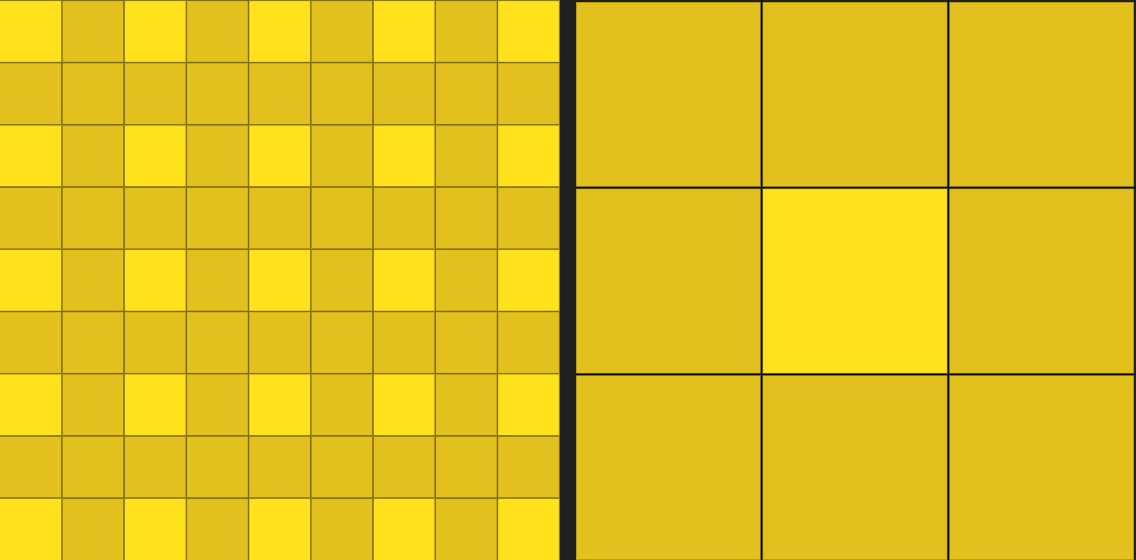
Left: the whole. Right: its middle third, enlarged.
A Shadertoy shader for this pattern:

```glsl
// Yellow gingham check: a nine by nine grid of flat squares with thin dark rules.
// Squares are bright where an even column crosses an even row; each cell
// carries a rule just inside its right and top edges, filtered analytically.

const float CELLS = 9.0;          // squares across and down
const float RULE_WIDTH = 0.011;   // in cells
const float RULE_SOFTNESS = 1.1;  // filter radius, in pixels

const vec3 BRIGHT_YELLOW = vec3(1.0, 0.882, 0.11);
const vec3 DEEP_YELLOW = vec3(0.886, 0.755, 0.118);
const vec3 RULE_COLOR = vec3(0.0);

// 1 inside every even band along one axis, 0 inside the odd ones
float evenBand(float u, float pixel) {
    float fromCenter = abs(mod(u + 0.5, 2.0) - 1.0);
    return clamp((0.5 - fromCenter) / pixel + 0.5, 0.0, 1.0);
}

// Filtered coverage of the rule at the far edge of each cell
float ruleCoverage(float u, float width, float pixel) {
    float fromCenter = fract(u + 0.5 * width + 0.5) - 0.5;
    float radius = RULE_SOFTNESS * pixel;
    float coverage = smoothstep(-radius, radius, fromCenter + 0.5 * width)
                   - smoothstep(-radius, radius, fromCenter - 0.5 * width);
    return coverage * step(0.5, u);  // no rule at the near canvas edge
}

void mainImage(out vec4 fragColor, in vec2 fragCoord) {
    vec2 grid = CELLS * fragCoord / iResolution.xy;
    vec2 pixel = CELLS / iResolution.xy;

    // Checked squares
    float bright = evenBand(grid.x, pixel.x) * evenBand(grid.y, pixel.y);
    vec3 color = mix(DEEP_YELLOW, BRIGHT_YELLOW, bright);

    // Rules in both directions
    float rule = max(ruleCoverage(grid.x, RULE_WIDTH, pixel.x),
                     ruleCoverage(grid.y, RULE_WIDTH, pixel.y));
    color = mix(color, RULE_COLOR, rule);

    fragColor = vec4(color, 1.0);
}
```
